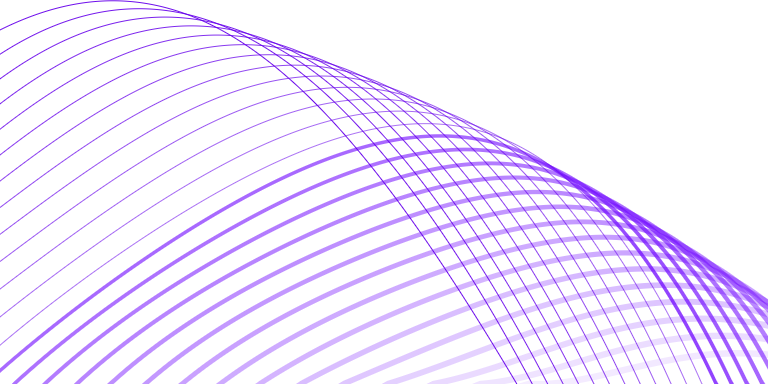
A WebGL 2 fragment shader for this background:

```glsl
#version 300 es
precision highp float;

uniform vec2 u_resolution;
out vec4 fragColor;

#define THIN_COUNT 13
#define BAND_COUNT 15
#define THIN_WIDTH 0.0026
#define BAND_WIDTH_FIRST 0.0090
#define BAND_WIDTH_LAST 0.0170
#define BAND_OPACITY 0.62
#define THIN_COLOR vec3(0.40, 0.00, 0.92)
#define BAND_COLOR vec3(0.45, 0.05, 1.00)

// Signed distance to an arch with a given peak, curvature there and two
// points that it runs through; y points down.
float archDistance(vec2 p, vec2 peak, vec2 left, vec2 right, float bend) {
    vec2 toLeft = left - peak;
    vec2 toRight = right - peak;
    float slopeLeft = (toLeft.y / (toLeft.x * toLeft.x) - bend) / toLeft.x;
    float slopeRight = (toRight.y / (toRight.x * toRight.x) - bend) / toRight.x;
    float skew = (slopeRight - slopeLeft) / (toRight.x - toLeft.x);

    float d = p.x - peak.x;
    float e = clamp(d, toLeft.x, toRight.x);
    float k = bend + e * (slopeLeft + skew * (e - toLeft.x));
    float dk = slopeLeft + skew * (2.0 * e - toLeft.x);
    float slope = d * (2.0 * k + d * dk);
    return (p.y - peak.y - k * d * d) / sqrt(1.0 + slope * slope);
}

// Share of one pixel covered by a stroke, also for strokes below a pixel
float strokeCoverage(float dist, float width, float pixel) {
    float h = 0.5 * width / pixel;
    float d = dist / pixel;
    return clamp(d + 0.5, -h, h) - clamp(d - 0.5, -h, h);
}

void main() {
    // Height is one unit, measured down from the top edge
    float pixel = 1.0 / u_resolution.y;
    vec2 p = vec2(gl_FragCoord.x, u_resolution.y - gl_FragCoord.y) * pixel;
    vec3 color = vec3(1.0);

    // Broad bands, fading and widening toward the lower right
    float rightBoost = 1.0 + 0.25 * smoothstep(1.35, 1.75, p.x);
    for (int i = BAND_COUNT - 1; i >= 0; i--) {
        float t = float(i) / float(BAND_COUNT - 1);
        vec2 peak = vec2(1.146 + t * (0.930 - 0.153 * t),
                         0.354 + t * (0.489 + 0.077 * t));
        vec2 left = vec2(-0.039 + t * (1.032 + 0.383 * t), 1.0);
        vec2 right = vec2(1.865 + 0.562 * t, 1.0);
        float dist = archDistance(p, peak, left, right, 0.826 - 0.242 * t);
        float width = mix(BAND_WIDTH_FIRST, BAND_WIDTH_LAST, t);
        float alpha = BAND_OPACITY * mix(1.0, 0.12, t) * rightBoost;
        color = mix(color, BAND_COLOR, alpha * strokeCoverage(dist, width, pixel));
    }

    // Fine lines crossing over the bands
    for (int i = THIN_COUNT - 1; i >= 0; i--) {
        float t = float(i) / float(THIN_COUNT - 1);
        vec2 peak = vec2(0.294 + 0.813 * t, 0.002 + t * (0.242 + 0.078 * t));
        vec2 left = vec2(0.0, 0.078 + t * (0.753 + 0.068 * t));
        vec2 right = vec2(1.346 + 0.482 * t, 1.0);
        float dist = archDistance(p, peak, left, right, 0.933 - 0.088 * t);
        float alpha = mix(0.95, 0.55, t);
        color = mix(color, THIN_COLOR, alpha * strokeCoverage(dist, THIN_WIDTH, pixel));
    }

    fragColor = vec4(color, 1.0);
}
```
